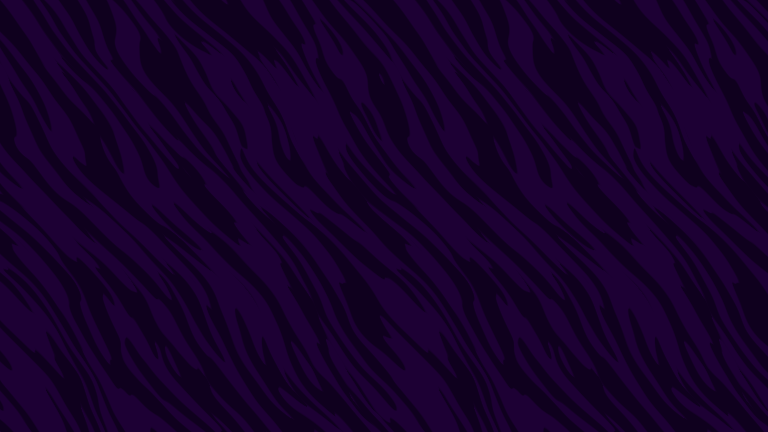
A WebGL 1 fragment shader for this pattern:

```glsl
precision highp float;
// Dark violet zebra streaks slanting down to the right, repeating sideways.

#define STREAK_COLOR vec3(0.059, 0.0, 0.117)
#define GROUND_COLOR vec3(0.112, 0.0, 0.202)
#define TILE_WIDTH 0.91      // sideways repeat, in canvas heights
#define SLANT 0.74           // sideways drift per unit of height
#define STREAKS 25.0         // noise cells across one tile
#define STRETCH 4.4          // noise cells per canvas height
#define BEND 0.085           // broad sway of the streaks
#define RIPPLE 0.010         // small wobble of the edges
#define FINE_DETAIL 0.5      // weight of the thin slivers
#define BANDING 0.2          // weight of the even stripes that split blobs
#define GROUND_BIAS 0.015    // raises the share of the ground colour
#define EDGE_SOFTNESS 0.95   // half width of an edge, in pixels

uniform vec2 u_resolution;

// Unit gradient at a lattice point
vec2 latticeGradient(vec2 cell) {
  vec3 h = fract(cell.xyx * vec3(0.1031, 0.1030, 0.0973));
  h += dot(h, h.yzx + 33.33);
  float angle = 6.28318 * fract((h.x + h.y) * h.z);
  return vec2(cos(angle), sin(angle));
}

// Gradient noise that repeats along x after a whole number of cells
float periodicNoise(vec2 p, float period, float seed) {
  vec2 cell = floor(p);
  vec2 f = p - cell;
  vec2 blend = f * f * f * (f * (f * 6.0 - 15.0) + 10.0);
  float left = mod(cell.x, period);
  float right = mod(cell.x + 1.0, period);
  float low = cell.y + seed;
  float a = dot(latticeGradient(vec2(left, low)), f);
  float b = dot(latticeGradient(vec2(right, low)), f - vec2(1.0, 0.0));
  float c = dot(latticeGradient(vec2(left, low + 1.0)), f - vec2(0.0, 1.0));
  float d = dot(latticeGradient(vec2(right, low + 1.0)), f - vec2(1.0, 1.0));
  return mix(mix(a, b, blend.x), mix(c, d, blend.x), blend.y);
}

// Signed streak field: negative in streaks, positive on the ground
float streakField(vec2 p) {
  // Shearing keeps the sideways repeat intact
  vec2 q = vec2((p.x + SLANT * p.y) / TILE_WIDTH, p.y);

  // Broad sway, then fine wobble
  q.x += BEND * periodicNoise(q * vec2(4.0, 3.4) + 0.37, 4.0, 17.0);
  q.x += RIPPLE * periodicNoise(q * vec2(9.0, 12.0), 9.0, 41.0);

  // Wide stripes plus thin slivers
  float wide = periodicNoise(q * vec2(STREAKS, STRETCH) + 0.21, STREAKS, 83.0);
  float thin = periodicNoise(q * vec2(2.0 * STREAKS, 1.6 * STRETCH) + 0.63,
                             2.0 * STREAKS, 131.0);

  // Even stripes whose phase wanders, so they fork and fade
  float wander = periodicNoise(q * vec2(8.0, 3.4) + 0.5, 8.0, 59.0);
  float bands = sin(6.28318 * (16.0 * q.x + 1.6 * wander));
  return wide + FINE_DETAIL * thin + BANDING * bands + GROUND_BIAS;
}

void main() {
  float pixel = 1.0 / u_resolution.y;
  vec2 p = gl_FragCoord.xy * pixel;

  // Field slope per pixel gives edges of even width
  float field = streakField(p);
  vec2 slope = vec2(streakField(p + vec2(pixel, 0.0)),
                    streakField(p + vec2(0.0, pixel))) - field;
  float edge = EDGE_SOFTNESS * length(slope) + 0.0001;

  float ground = smoothstep(-edge, edge, field);
  gl_FragColor = vec4(mix(STREAK_COLOR, GROUND_COLOR, ground), 1.0);
}
```
